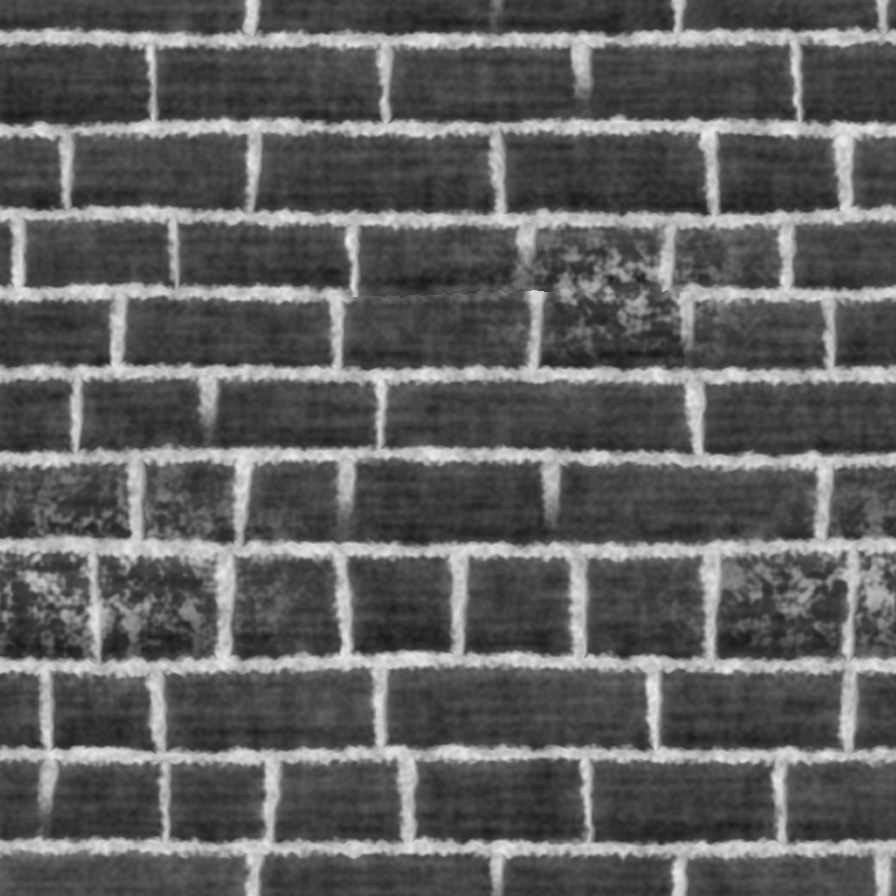
Reproduce this texture procedurally as a WebGL 2 fragment shader.

```glsl
#version 300 es
precision highp float;
// Weathered grey brick wall: ten uneven courses with pale, ragged mortar.
// Wavy beds split the courses; each course spaces its head joints by a harmonic,
// then periodic gradient noise adds streaks, grain and lime stains. It tiles.

#define ROWS 10
#define BED_HALF 0.0072
#define HEAD_HALF 0.0078
#define EDGE_SOFT 0.0042
#define RAGGED 0.0042
#define BED_WAVE 0.0085
#define STREAKS 0.085
#define GRAIN 0.10
#define STAIN 0.42
#define BRICK_TONE 0.235
#define MORTAR_TONE 0.77

uniform vec2 u_resolution;
out vec4 fragColor;

// Bed heights, measured downward from the top edge.
const float BEDS[ROWS] = float[](0.044, 0.144, 0.242, 0.328, 0.416,
                                 0.511, 0.612, 0.740, 0.845, 0.944);
// Per course: joint count, phase, cosine and sine of the spacing drift.
const vec4 COURSES[ROWS] = vec4[](
    vec4(4, 0.08, -0.14, 0.05), vec4(4, 0.64, 0.04, 0.08),
    vec4(5, 0.65, -0.28, -0.16), vec4(6, 0.32, -0.20, -0.06),
    vec4(5, 0.80, -0.14, 0.13), vec4(4, 0.02, 0.32, -0.09),
    vec4(5, 0.34, 0.42, -0.13), vec4(7, 0.64, 0.10, 0.07),
    vec4(5, 0.33, -0.07, -0.45), vec4(6, 0.02, 0.29, -0.07));

float hash(vec2 p) {
    vec3 q = fract(vec3(p.xyx) * 0.1031);
    q += dot(q, q.yzx + 33.33);
    return fract((q.x + q.y) * q.z);
}

float corner(vec2 cell, vec2 offset, vec2 period) {
    float angle = 6.28318 * hash(mod(cell, period) + 7.0);
    return dot(vec2(cos(angle), sin(angle)), offset);
}

// Gradient noise that repeats once across the canvas.
float noise(vec2 uv, vec2 period) {
    vec2 p = uv * period, i = floor(p), f = fract(p);
    vec2 s = f * f * f * (f * (f * 6.0 - 15.0) + 10.0);
    vec2 e = vec2(1, 0);
    return mix(mix(corner(i, f, period), corner(i + e, f - e, period), s.x),
               mix(corner(i + e.yx, f - e.yx, period), corner(i + 1.0, f - 1.0, period), s.x), s.y);
}

float wrapped(float d) { return fract(d + 0.5) - 0.5; }

float bedHeight(int k, float x) {
    return BEDS[k] + BED_WAVE * noise(vec2(x, (float(k) + 0.37) / float(ROWS)), vec2(3, ROWS));
}

float cover(float d) { return 1.0 - smoothstep(-EDGE_SOFT, EDGE_SOFT, d); }

float patchAt(vec2 uv, vec2 centre, vec2 radius) {
    vec2 d = vec2(wrapped(uv.x - centre.x), wrapped(uv.y - centre.y)) / radius;
    return exp(-dot(d, d));
}

void main() {
    vec2 uv = gl_FragCoord.xy / u_resolution;
    uv.y = 1.0 - uv.y;

    // Noise layers
    float coarse = noise(uv, vec2(24)), middle = noise(uv + 0.31, vec2(58));
    float fine = noise(uv + 0.67, vec2(130));
    float streak = noise(uv, vec2(7, 95)) + 0.5 * noise(uv, vec2(75, 12));
    vec2 p = uv + RAGGED * vec2(middle + 0.5 * fine, middle - fine);

    // Lime stains and the worn bed
    float stain = patchAt(uv, vec2(0.69, 0.325), vec2(0.11, 0.06))
                + patchAt(uv, vec2(0.11, 0.64), vec2(0.17, 0.09))
                + 0.6 * patchAt(uv, vec2(0.9, 0.665), vec2(0.13, 0.05));
    float worn = smoothstep(0.37, 0.41, uv.x) * (1.0 - smoothstep(0.72, 0.8, uv.x));

    // Beds and course index
    float mortar = 0.0, nearest = 1.0;
    int row = 0;
    for (int k = 0; k < ROWS; k++) {
        float drop = p.y - bedHeight(k, p.x);
        if (drop > 0.0) row = (k + 1) % ROWS;
        float d = abs(wrapped(drop)) - BED_HALF * (1.0 + 0.55 * coarse + 0.3 * stain);
        float strength = k == 3 ? 1.0 - 0.85 * worn : 1.0;
        mortar = max(mortar, strength * cover(d));
        nearest = min(nearest, d + 0.03 * (1.0 - strength));
    }
    float top = bedHeight((row + ROWS - 1) % ROWS, p.x);
    float t = fract(p.y - top) / fract(bedHeight(row, p.x) - top);

    // Head joints: leaning, tapered, some short or faint
    vec4 course = COURSES[row];
    float gap = 1.0, brick = 0.0;
    for (float i = 0.0; i < course.x; i++) {
        float a = 6.28318 * i / course.x;
        float x = (i + course.y + course.z * cos(a) + course.w * sin(a)) / course.x;
        vec2 id = vec2(i, row) + 3.0;
        float lean = (hash(id + 11.0) - 0.5) * 0.016 * (t - 0.5);
        float offset = p.x - x - lean;
        if (fract(offset) < gap) { gap = fract(offset); brick = i; }
        float size = HEAD_HALF * mix(0.5, 1.15, hash(id + 23.0)) * mix(1.25, 0.75, t);
        float d = abs(wrapped(offset)) - size * (1.0 + 0.4 * coarse);
        float faint = step(hash(id + 41.0), 0.2);
        float strength = mix(1.0, 0.75 * (1.0 - smoothstep(0.25, 0.8, t)) + 0.12, faint);
        mortar = max(mortar, strength * cover(d));
        nearest = min(nearest, d + 0.03 * (1.0 - strength));
    }

    // Brick face: tone, streaks, dusty rim, shaded foot
    float face = BRICK_TONE + 0.05 * (hash(vec2(brick, row) + 71.0) - 0.5);
    face += STREAKS * streak + GRAIN * (0.5 * coarse + 0.6 * middle + 0.5 * fine);
    face += 0.13 * exp(-max(nearest, 0.0) / 0.008);
    face += 0.03 * (1.0 - t) - 0.08 * smoothstep(0.6, 0.9, t);
    float flecks = smoothstep(-0.25, 0.6, coarse + 0.8 * middle + 0.5 * fine);
    face += STAIN * min(stain, 1.0) * flecks;

    // Mortar, then blend
    float lime = MORTAR_TONE + 0.12 * coarse + 0.14 * middle + 0.12 * fine;
    fragColor = vec4(vec3(clamp(mix(face, lime, mortar), 0.08, 0.9)), 1.0);
}
```
